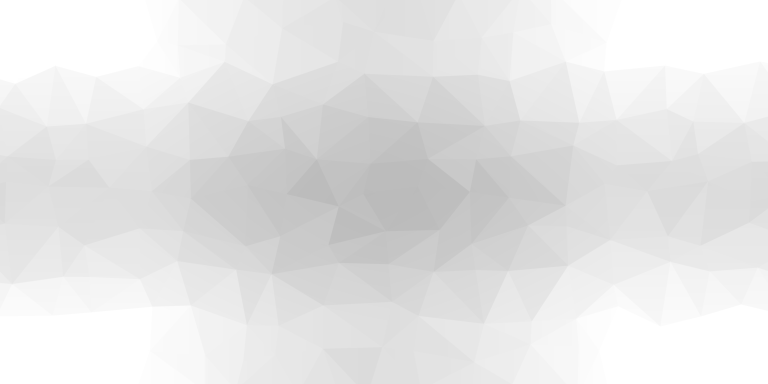
Give the GLSL for this background, as a WebGL 1 fragment shader.

```glsl
precision highp float;
// A pale low-poly backdrop: a soft grey cross of two crossing bands on white.
// A jittered grid is split into triangles, and each facet takes its grey
// from the band darkness near its centroid, with slight random variation.

uniform vec2 u_resolution;

float hash(vec2 id) {
  return fract(sin(dot(id, vec2(127.1, 311.7))) * 43758.55);
}

// Mesh point for a grid id, in units of canvas height from the centre.
vec2 meshPoint(vec2 id) {
  vec2 jitter = vec2(hash(id), hash(id + 37.3)) - 0.5;
  return (id + 0.64 * jitter) * vec2(0.122, 0.104) + vec2(-0.015, -0.005);
}

// Darkness of the horizontal and vertical bands added together.
float crossDarkness(vec2 p) {
  vec2 d = abs(p - vec2(-0.015, 0.0));
  float across = max(0.0, 1.0 - pow(d.y / 0.33, 1.4));
  float upright = max(0.0, 1.0 - pow(d.x / 0.6, 1.3));
  return 0.14 * across + 0.135 * upright;
}

// Signed distance to the line a-b, positive on its left.
float edgeSide(vec2 p, vec2 a, vec2 b) {
  vec2 along = b - a;
  vec2 q = p - a;
  return (along.x * q.y - along.y * q.x) / length(along);
}

// Facet darkness times coverage in x, coverage in y.
vec2 facet(vec2 p, vec2 a, vec2 b, vec2 c, float seed) {
  float inside = min(edgeSide(p, a, b), min(edgeSide(p, b, c), edgeSide(p, c, a)));
  float blur = 0.7 / u_resolution.y;
  float coverage = smoothstep(-blur, blur, inside);
  vec2 centroid = (a + b + c) / 3.0;
  float darkness = crossDarkness(mix(centroid, p, 0.22));
  darkness *= 0.92 + 0.16 * seed;
  return vec2(darkness, 1.0) * coverage;
}

void main() {
  vec2 p = (gl_FragCoord.xy - 0.5 * u_resolution) / u_resolution.y;
  vec2 cell = floor((p - vec2(-0.015, -0.005)) / vec2(0.122, 0.104));

  // Gather the facets of the surrounding cells.
  vec2 total = vec2(0.0);
  for (int j = -1; j <= 1; j++) {
    for (int i = -1; i <= 1; i++) {
      vec2 id = cell + vec2(float(i), float(j));
      vec2 a = meshPoint(id);
      vec2 b = meshPoint(id + vec2(1.0, 0.0));
      vec2 c = meshPoint(id + vec2(1.0, 1.0));
      vec2 d = meshPoint(id + vec2(0.0, 1.0));
      float seedA = hash(id + 71.9);
      float seedB = hash(id + 113.5);
      // Split each quad along its shorter diagonal.
      if (distance(a, c) < distance(b, d)) {
        total += facet(p, a, b, c, seedA) + facet(p, a, c, d, seedB);
      } else {
        total += facet(p, a, b, d, seedA) + facet(p, b, c, d, seedB);
      }
    }
  }

  float darkness = total.x / max(total.y, 0.001);
  gl_FragColor = vec4(vec3(1.0 - darkness), 1.0);
}
```
